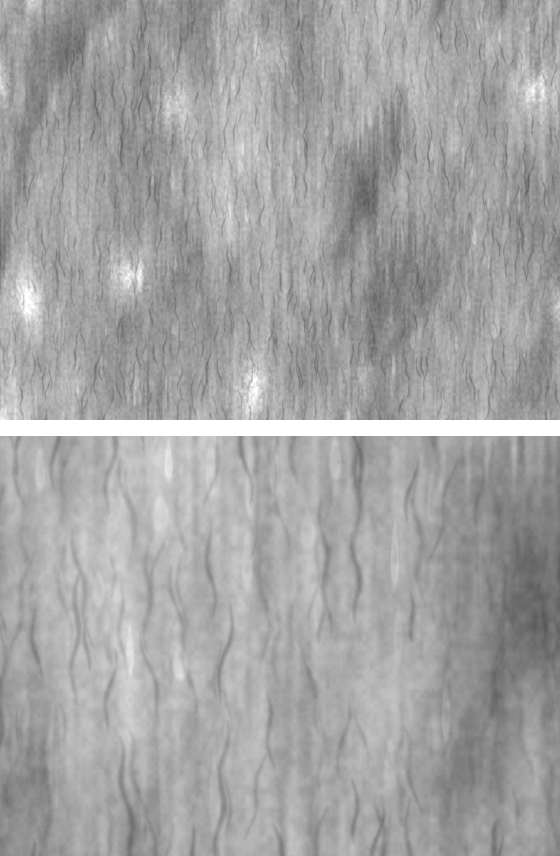
Top: the whole. Bottom: its middle third, enlarged.
This texture is drawn by a Shadertoy shader. Its source:

```glsl
float hash(vec2 p) {
    vec3 q = fract(vec3(p.xyx) * 0.1031);
    q += dot(q, q.yzx + 33.33);
    return fract((q.x + q.y) * q.z);
}

vec2 hash2(vec2 p) {
    return vec2(hash(p + 17.3), hash(p + 71.9));
}

float noise(vec2 p) {
    vec2 i = floor(p), f = fract(p);
    f = f * f * (3.0 - 2.0 * f);
    float low = mix(hash(i), hash(i + vec2(1, 0)), f.x);
    float high = mix(hash(i + vec2(0, 1)), hash(i + vec2(1, 1)), f.x);
    return mix(low, high, f.y);
}

float fbm(vec2 p) {
    float sum = 0.0, amp = 0.533;
    for (int i = 0; i < 4; i++) {
        sum += amp * noise(p);
        p = p * 2.03 + 19.7;
        amp *= 0.5;
    }
    return sum;
}

// Thin wavy fissures with tapered ends
float fissures(vec2 p, vec2 cell, float width, float seed) {
    vec2 id = floor(p / cell);
    float depth = 0.0;
    for (int j = -1; j <= 1; j++)
    for (int i = -1; i <= 1; i++) {
        vec2 c = id + vec2(i, j);
        vec2 r = hash2(c + seed), s = hash2(c + seed + 40.0);
        vec2 q = p - (c + r) * cell;
        float halfLength = cell.y * mix(0.2, 0.6, s.x);
        float taper = max(0.0, 1.0 - pow(q.y / halfLength, 2.0));
        float bend = (s.y - 0.5) * 0.45 * q.y + 0.0025 * sin(q.y * 110.0 + r.x * 40.0);
        float w = width * (0.5 + 0.6 * taper);
        float line = exp(-pow((q.x - bend) / w, 2.0)) * sqrt(taper);
        depth = max(depth, line * mix(0.15, 1.0, hash(c + seed + 9.0)));
    }
    return depth;
}

// Pale elongated drops, narrow above and round below, with a lighter rim
float flakes(vec2 p, vec2 cell, float seed) {
    vec2 id = floor(p / cell);
    float light = 0.0;
    for (int j = -1; j <= 1; j++)
    for (int i = -1; i <= 1; i++) {
        vec2 c = id + vec2(i, j);
        vec2 r = hash2(c + seed), s = hash2(c + seed + 60.0);
        vec2 q = p - (c + r) * cell;
        vec2 size = vec2(mix(0.003, 0.0065, s.x), mix(0.012, 0.032, s.y));
        float y = q.y / size.y;
        float x = q.x / (size.x * (1.0 - 0.35 * clamp(y, -1.0, 1.0)));
        float d = length(vec2(x, y));
        float body = 1.0 - smoothstep(0.65, 1.2, d);
        float rim = exp(-pow((d - 0.8) * 4.0, 2.0));
        float shown = smoothstep(0.4, 1.0, hash(c + seed + 5.0));
        light = max(light, shown * (0.75 * body + 0.4 * rim * smoothstep(0.5, -0.8, y)));
    }
    return light;
}

// Soft glowing spots with a wide halo
float glows(vec2 p, vec2 cell) {
    vec2 id = floor(p / cell);
    float light = 0.0;
    for (int j = -1; j <= 1; j++)
    for (int i = -1; i <= 1; i++) {
        vec2 c = id + vec2(i, j);
        vec2 q = p - (c + 0.15 + 0.7 * hash2(c + 3.0)) * cell;
        vec2 size = vec2(0.024, mix(0.03, 0.05, hash(c + 8.0)));
        float d2 = dot(q / size, q / size);
        float strength = smoothstep(0.25, 0.75, hash(c + 29.0));
        light += strength * (0.6 * exp(-d2) + 0.4 * exp(-d2 / 5.0));
    }
    return light;
}

void mainImage(out vec4 fragColor, in vec2 fragCoord) {
    vec2 p = fragCoord / iResolution.y + 2.0;

    // Vertical fibres and fine grain
    float broadFibre = noise(p * vec2(75.0, 9.0)) - 0.5;
    float fineFibre = noise(p * vec2(190.0, 14.0)) - 0.5;
    float grain = fbm(p * vec2(170.0, 130.0)) - 0.5;

    // Large uneven shading and slanted dark stains
    float shading = fbm(p * vec2(5.5, 3.2)) - 0.5;
    vec2 slanted = vec2(p.x - 0.4 * p.y + 0.02 * broadFibre, p.y + 0.1 * fineFibre);
    float stain = smoothstep(0.53, 0.74, fbm(slanted * vec2(7.0, 2.3) + 5.0));

    // Surface marks
    float cracks = max(fissures(p, vec2(0.034, 0.105), 0.0026, 11.0),
                       fissures(p, vec2(0.027, 0.075), 0.0021, 83.0));
    float drops = max(flakes(p, vec2(0.042, 0.08), 31.0),
                      0.7 * flakes(p, vec2(0.034, 0.1), 57.0));
    float glow = glows(p, vec2(0.31, 0.27)) * (1.0 + 0.6 * broadFibre + 0.8 * grain);

    float grey = 0.665 + 0.3 * shading + 0.1 * broadFibre + 0.07 * fineFibre + 0.13 * grain;
    grey -= 0.13 * stain;
    grey += 0.3 * glow;
    grey += 0.1 * drops * (1.0 - 0.5 * stain);
    grey -= 0.15 * cracks * (1.0 - 0.65 * stain);
    fragColor = vec4(vec3(clamp(grey, 0.0, 1.0)), 1.0);
}
```
